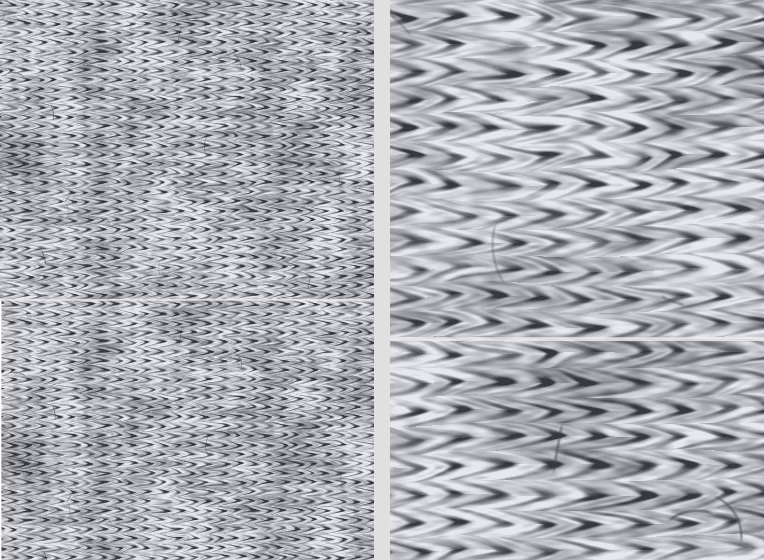
Left, the full canvas; right, a detail of the centre.
Write a WebGL 1 fragment shader that draws this texture.

```glsl
precision highp float;

uniform vec2 u_resolution;

const float WIDTH = 0.668;          // canvas width in canvas heights
const float TILE = 0.5352;          // height of one fabric panel
const float ROWS = 32.0;            // knit rows in a panel
const float COLUMNS = 25.0;         // stitches across
const float SLANT = 1.5;            // lean of the stitch legs at the centre
const float CURVE = 1.6;            // flattening of the legs outward
const float MARGIN = 0.0026;        // side step of the lower panel
const vec3 SEAM_COLOR = vec3(0.93, 0.93, 0.94);

float hash(vec2 p) {
  vec3 q = fract(vec3(p.xyx) * 0.1031);
  q += dot(q, q.yzx + 33.33);
  return fract((q.x + q.y) * q.z);
}

float noise(vec2 p) {
  vec2 i = floor(p);
  vec2 f = fract(p);
  f = f * f * (3.0 - 2.0 * f);
  return mix(mix(hash(i), hash(i + vec2(1.0, 0.0)), f.x),
             mix(hash(i + vec2(0.0, 1.0)), hash(i + vec2(1.0, 1.0)), f.x), f.y);
}

// Cloudy wool dye: tall soft patches broken by flat streaks
float mottle(vec2 p) {
  float patches = noise(p * vec2(17.0, 7.0) + 3.0);
  float blots = noise(p * vec2(34.0, 24.0) + 41.0);
  float streaks = noise(p * vec2(22.0, 105.0) + 90.0);
  return 0.4 * patches + 0.25 * blots + 0.35 * streaks - 0.5;
}

// Sideways V stitches, returned as a grey tone
float knit(vec2 p) {
  vec2 wobble = vec2(noise(p * vec2(30.0, 60.0)), noise(p * 30.0 + 70.0)) - 0.5;
  vec2 g = p * vec2(COLUMNS / WIDTH, ROWS / TILE) + wobble * vec2(0.75, 0.25);
  float row = floor(g.y);
  float v = fract(g.y) - 0.5;
  float side = step(0.0, v);
  float lean = SLANT * sqrt(v * v + 0.002) + CURVE * v * v;
  float s = g.x + lean;
  float f = fract(s);
  float edge = min(f, 1.0 - f);

  // Legs fade into each other toward the row borders
  float inner = 1.0 - smoothstep(0.2, 0.5, abs(v));
  float body = smoothstep(0.0, 0.34, edge);
  float gap = (1.0 - body) * mix(0.5, 1.0, inner);
  float hole = exp(-v * v * 38.0) * (1.0 - smoothstep(0.08, 0.28, edge));
  float holeDepth = mix(0.2, 0.48, hash(vec2(floor(s + 0.5), row)));

  float strand = hash(vec2(floor(s), row * 2.0 + side)) - 0.5;
  float fibre = noise(vec2(s * 4.0, g.x * 1.2) + vec2(row * 17.0, side * 53.0)) - 0.5;
  float fuzz = noise(p * vec2(120.0, 460.0)) - 0.5;

  return 0.755 - 0.22 * gap - holeDepth * hole
       + 0.09 * strand + 0.25 * fibre + 0.2 * fuzz;
}

// One thin bent hair: coverage around a short parabola
float hair(vec2 p, vec2 center, float angle, float bend, float reach) {
  float c = cos(angle);
  float s = sin(angle);
  vec2 q = mat2(c, -s, s, c) * (p - center);
  float d = abs(q.y - bend * q.x * q.x);
  float ends = 1.0 - smoothstep(reach * 0.7, reach, abs(q.x));
  return ends * (1.0 - smoothstep(0.0003, 0.0015, d));
}

float strayHairs(vec2 p) {
  float cover = 0.0;
  for (int i = 0; i < 22; i++) {
    float k = float(i) + 1.0;
    vec2 center = vec2(hash(vec2(k, 1.7)) * WIDTH, hash(vec2(k, 8.3)) * TILE);
    float angle = 3.14 * hash(vec2(k, 4.1));
    float bend = 50.0 * (hash(vec2(k, 6.9)) - 0.5);
    float reach = mix(0.008, 0.02, hash(vec2(k, 2.2)));
    float strength = mix(0.3, 1.0, hash(vec2(k, 9.6)));
    cover = max(cover, strength * hair(p, center, angle, bend, reach));
  }
  return cover;
}

vec3 woolColor(float tone) {
  float t = clamp(tone, 0.22, 0.91);
  return vec3(t - 0.004, t, t + 0.024);
}

void main() {
  vec2 uv = gl_FragCoord.xy / u_resolution;
  float pixel = 1.0 / u_resolution.y;
  float depth = 1.0 - uv.y;
  float lower = step(TILE, depth);
  vec2 p = vec2(uv.x * WIDTH - lower * MARGIN, mod(depth, TILE));

  // Fabric
  float tone = knit(p) + 0.46 * mottle(p);
  tone = mix(tone, 0.3, 0.6 * strayHairs(p));
  vec3 color = woolColor(tone);

  // Pale seam between panels and bare strip beside the lower one
  float seam = 1.0 - smoothstep(0.0008, 0.0008 + pixel, abs(depth - TILE));
  float strip = lower * (1.0 - smoothstep(-0.5 * pixel, 0.5 * pixel, p.x));
  color = mix(color, SEAM_COLOR, 0.8 * seam);
  color = mix(color, vec3(1.0), strip);

  gl_FragColor = vec4(color, 1.0);
}
```
